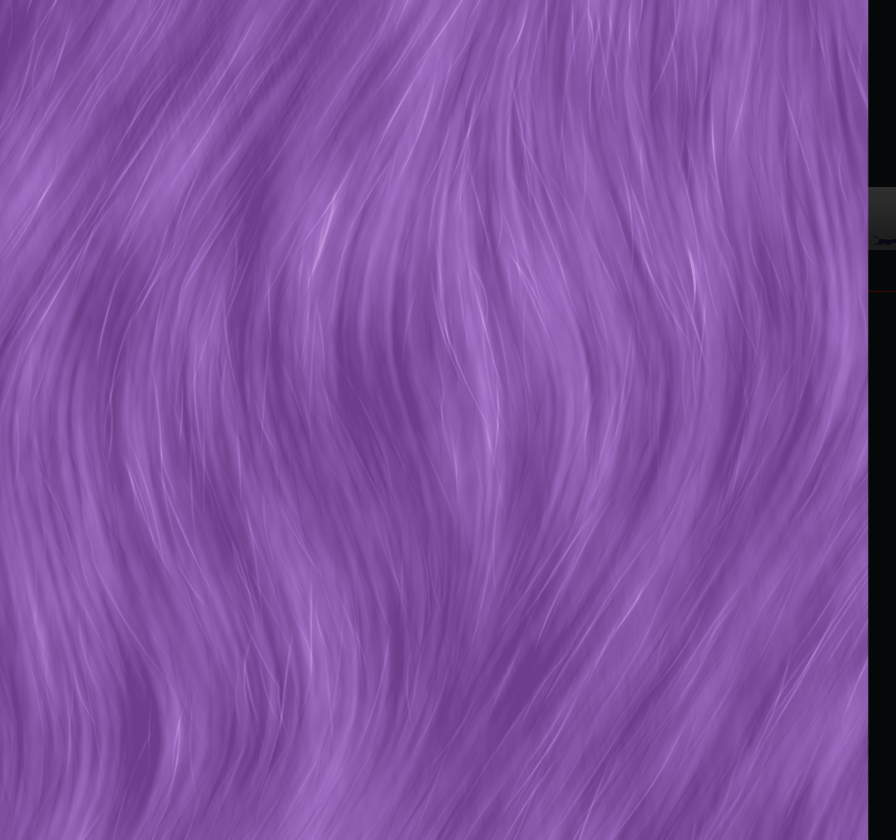
This texture is drawn by a Shadertoy shader. Its source:

```glsl
// Soft purple fur with combed tufts and loose hairs, beside a narrow black strip.

float hash(vec2 p) {
    return fract(sin(dot(p, vec2(127.1, 311.7))) * 43758.5453);
}

float noise(vec2 p) {
    vec2 i = floor(p), f = fract(p);
    f = f * f * (3.0 - 2.0 * f);
    return mix(mix(hash(i), hash(i + vec2(1, 0)), f.x),
               mix(hash(i + vec2(0, 1)), hash(i + vec2(1, 1)), f.x), f.y);
}

// Sideways slope of the fur: positive leans right going up
float lean(vec2 p) {
    float wave = cos(3.7 * p.x + 5.84 * (1.0 - p.y) - 1.43);
    return 0.18 + 0.38 * wave + 0.6 * (noise(p * 4.5 + 7.0) - 0.5);
}

// Noise averaged along the flow: x = fine streaks, y = wide tufts
vec2 combedStreaks(vec2 p) {
    vec2 sum = vec2(0.0);
    for (int side = -1; side <= 1; side += 2) {
        vec2 q = p;
        for (int i = 0; i < 9; i++) {
            sum += vec2(noise(q * vec2(170, 45)), noise(q * vec2(24, 9) + 31.0));
            q += 0.011 * float(side) * normalize(vec2(lean(q), 1.0));
        }
    }
    return sum / 18.0 - 0.5;
}

// One layer of thin, bent, tapering hairs, one per cell
float hairLayer(vec2 p, float layer, float pixel) {
    vec2 cellSize = vec2(0.07, 0.1);
    vec2 shifted = p + layer * vec2(0.137, 0.213);
    vec2 home = floor(shifted / cellSize);
    float sum = 0.0;
    for (int y = -1; y <= 1; y++)
    for (int x = -1; x <= 1; x++) {
        vec2 cell = home + vec2(x, y);
        vec2 seed = cell + layer * 17.3;
        vec2 center = (cell + vec2(hash(seed), hash(seed + 3.1))) * cellSize;
        vec2 d = shifted - center;
        float halfLength = mix(0.035, 0.09, hash(seed + 5.7));
        float s = d.y / halfLength;
        if (abs(s) > 1.0) continue;

        vec2 root = center - layer * vec2(0.137, 0.213);
        float slope = clamp(lean(root) + 0.5 * (hash(seed + 8.3) - 0.5), -0.65, 0.65);
        float bend = 0.02 * (hash(seed + 11.9) - 0.5);
        float dist = abs(d.x - slope * d.y - bend * s * s) / sqrt(1.0 + slope * slope);
        float width = 0.0006 + 0.0006 * (s + 1.0);
        float line = 1.0 - smoothstep(0.0, width + pixel, dist);

        float shade = hash(seed + 14.2);
        float clump = smoothstep(0.2, 0.8, noise(root * vec2(9, 5) + 50.0));
        sum += line * (1.0 - s * s) * mix(-0.12, 0.25 + 0.3 * clump, shade * shade);
    }
    return sum;
}

// Dark side strip with a dim panel and a faint red rule
vec3 sideStrip(vec2 p, float pixel) {
    vec3 color = vec3(0.02, 0.03, 0.03);
    float panel = 1.0 - smoothstep(0.037, 0.037 + pixel, abs(p.y - 0.74));
    color = mix(color, vec3(mix(0.11, 0.18, smoothstep(0.7, 0.78, p.y))), panel);
    float marks = smoothstep(0.5, 0.7, noise(p * vec2(190, 230)));
    marks *= 1.0 - smoothstep(0.005, 0.008, abs(p.y - 0.715));
    color = mix(color, vec3(0.03, 0.03, 0.09), marks);
    float rule = 1.0 - smoothstep(0.0, 0.0008 + pixel, abs(p.y - 0.653));
    return mix(color, vec3(0.16, 0.04, 0.03), rule);
}

void mainImage(out vec4 fragColor, in vec2 fragCoord) {
    vec2 p = fragCoord / iResolution.y;
    float pixel = 1.0 / iResolution.y;

    // Broad light patches, tufts and fine streaks
    vec2 streaks = combedStreaks(p);
    float light = 0.43 + 1.7 * streaks.x + 0.95 * streaks.y;
    light += 0.4 * (noise(p * vec2(5, 4) + 12.0) - 0.5);

    // Loose hairs over the undercoat
    for (int i = 0; i < 12; i++) light += hairLayer(p, float(i), pixel);

    light = clamp(light, 0.0, 1.3);
    vec3 fur = mix(vec3(0.43, 0.24, 0.545), vec3(0.635, 0.44, 0.775), light);
    fur.rg += 0.06 * smoothstep(0.95, 1.3, light);

    float edge = 0.969 * iResolution.x / iResolution.y;
    float strip = smoothstep(edge - pixel, edge + pixel, p.x);
    fragColor = vec4(mix(fur, sideStrip(p, pixel), strip), 1.0);
}
```
